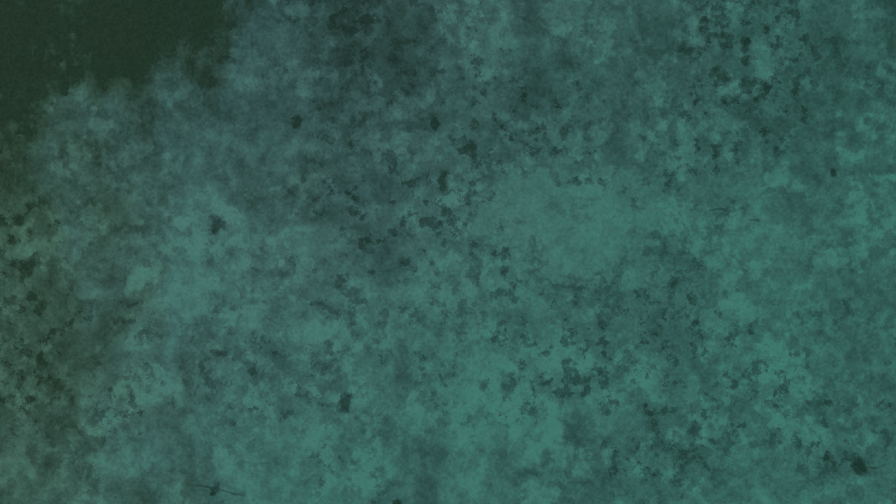
Reproduce this texture procedurally as a Shadertoy shader.

```glsl
float hash(vec2 p) {
    vec3 q = fract(vec3(p.xyx) * 0.1031);
    q += dot(q, q.yzx + 33.33);
    return fract((q.x + q.y) * q.z);
}

float noise(vec2 p) {
    vec2 i = floor(p), f = fract(p);
    f = f * f * (3.0 - 2.0 * f);
    return mix(mix(hash(i), hash(i + vec2(1, 0)), f.x),
               mix(hash(i + vec2(0, 1)), hash(i + vec2(1, 1)), f.x), f.y);
}

float fbm(vec2 p) {
    float sum = 0.0, amp = 0.5;
    for (int i = 0; i < 6; i++) {
        sum += amp * noise(p);
        p = mat2(1.6, 1.2, -1.2, 1.6) * p + 17.3;
        amp *= 0.6;
    }
    return sum / 1.19;
}

// Ragged ellipse: 1 inside, 0 outside
float blot(vec2 p, vec2 radius, float ragged, float soft) {
    return smoothstep(soft, -soft, length(p / radius) - 1.0 + ragged);
}

void mainImage(out vec4 fragColor, in vec2 fragCoord) {
    vec2 p = fragCoord / iResolution.y;
    vec2 warp = vec2(fbm(p * 4.0 + 3.0), fbm(p * 4.0 + 41.0)) - 0.5;
    vec2 w = p + 0.12 * warp;

    // Layers of mottling, from broad clouds to fine grain
    float cloud = fbm(w * 3.2 + 60.0) - 0.5;
    float mottle = fbm(w * 14.0 + 9.0) - 0.5;
    float crumble = fbm(p * 48.0 + 21.0) - 0.5;
    float streak = fbm(vec2(w.x * 10.0, p.y * 2.2) + 70.0) - 0.5;
    float grain = noise(p * 140.0) + noise(p * 260.0 + 8.0) - 1.0;

    // Damp stains down the left side and along the top
    float left = smoothstep(0.5, 0.02, p.x + 0.8 * cloud + 0.5 * streak) * (0.5 + 0.5 * p.y);
    float top = smoothstep(0.4, 0.95, p.y + 0.5 * cloud + 0.4 * streak);
    float tone = 0.76 - 0.5 * left - 0.36 * top;
    tone += 0.85 * cloud + 0.6 * mottle + 0.6 * crumble + 0.1 * grain;
    tone += streak * mix(0.25, 0.9, smoothstep(0.3, 0.9, p.y));
    tone -= 0.12 * smoothstep(0.35, 0.0, length((p - vec2(0.62, 0.1)) * vec2(0.8, 1.0)));

    // Bare pale patches with a dim rim below the largest
    float ragged = 2.0 * mottle + 0.9 * crumble;
    vec2 patchPos = p - vec2(1.13, 0.56) + 0.08 * warp;
    float pale = blot(patchPos, vec2(0.18, 0.085), ragged, 0.16);
    float rim = blot(patchPos + vec2(0.0, 0.012), vec2(0.19, 0.093), ragged, 0.16) - pale;
    pale = max(pale, 0.8 * blot(p - vec2(0.62, 0.52), vec2(0.08, 0.03), ragged, 0.3));
    tone = mix(tone, 0.87 + 0.35 * crumble + 0.07 * grain, 0.8 * pale);
    tone -= 0.14 * max(rim, 0.0);
    float flakes = smoothstep(0.07, 0.16, fbm(w * 11.0 + 130.0) - 0.5 + 0.4 * crumble);
    tone += 0.15 * flakes * (1.0 - pale);

    // Fine mould specks gathered in soft clusters
    float cluster = smoothstep(0.45, 0.68, fbm(w * 4.0 + 200.0) + 0.12 * (p.y - 0.5));
    float specks = smoothstep(0.04, 0.22, fbm(p * 50.0 + 90.0) - 0.5 + 0.3 * mottle);
    tone -= specks * (0.1 + 0.32 * cluster) * (1.0 - 0.6 * pale);

    // A few dark blots and thin, nearly level scratches
    float dark = 0.0;
    for (int i = 0; i < 12; i++) {
        float k = float(i);
        vec2 c = vec2(hash(vec2(k, 3.7)) * 1.78, hash(vec2(k, 9.2)));
        float size = mix(0.006, 0.022, pow(hash(vec2(k, 5.1)), 3.0));
        vec2 d = p - c + 0.04 * warp;
        dark = max(dark, blot(d, size * vec2(0.9, 1.2), 3.0 * crumble + 1.5 * mottle, 0.6));
        if (i < 4) {
            vec2 s = p - c;
            s.y += 0.12 * s.x + 0.02 * (noise(vec2(p.x * 30.0, k)) - 0.5);
            float scratch = smoothstep(0.0035, 0.001, abs(s.y)) * smoothstep(0.07, 0.03, abs(s.x));
            dark = max(dark, 0.6 * scratch * smoothstep(0.3, 0.55, noise(p * 60.0)));
        }
    }

    // Mould gathered in a loose upright trail and a lower corner
    float trail = blot(p - vec2(1.35, 0.44) + 0.1 * warp, vec2(0.07, 0.2), 0.0, 0.6);
    trail = max(trail, blot(p - vec2(1.7, 0.06), vec2(0.14, 0.07), 0.0, 0.6));
    dark = max(dark, 0.75 * trail * smoothstep(0.02, 0.16, mottle + 0.5 * crumble));
    tone = clamp(tone - 0.5 * dark, -0.15, 1.1);

    // Deep green through slate to teal
    vec3 color = mix(vec3(0.122, 0.215, 0.185), vec3(0.18, 0.308, 0.285), smoothstep(-0.12, 0.45, tone));
    color = mix(color, vec3(0.22, 0.37, 0.346), smoothstep(0.32, 0.68, tone));
    color = mix(color, vec3(0.264, 0.465, 0.423), smoothstep(0.55, 1.0, tone));

    // Cooler grey above, purer teal at lower right, olive in the left stain
    float teal = smoothstep(-0.3, 1.3, p.x - p.y + cloud);
    color *= mix(vec3(1.06, 0.985, 1.02), vec3(0.92, 1.01, 1.0), teal);
    color *= mix(vec3(1), vec3(1.06, 1.0, 0.84), left);
    color += 0.03 * (noise(p * 230.0 + 50.0) - 0.5);
    fragColor = vec4(color, 1.0);
}
```
